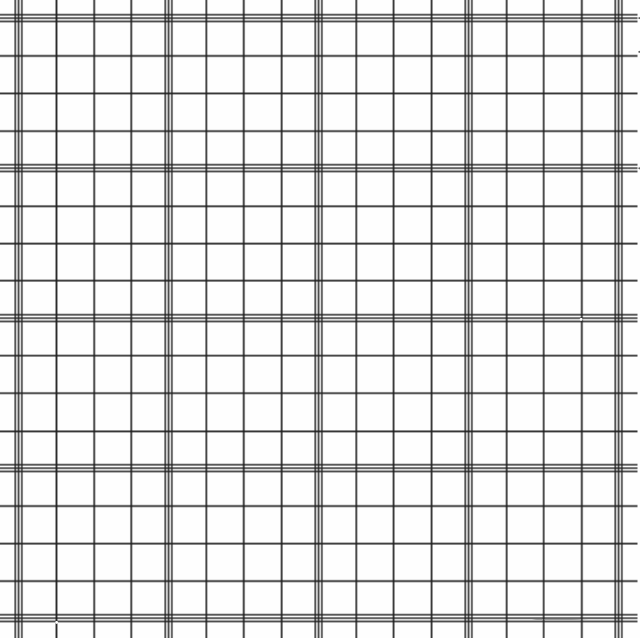
Reproduce this pattern procedurally as a Shadertoy shader.

```glsl
// All lengths are fractions of the canvas width, measured from the top left.
const float PERIOD = 0.23438;
const vec2 FIRST_TRIPLE = vec2(0.0290, 0.0283);
const float TRIPLE_GAP = 0.0052;
const float TRIPLE_WIDTH = 0.0023;
const float SINGLE_WIDTH = 0.0026;
const float SINGLE_SHIFT = 0.0006;
const float JITTER = 0.0013;
const float WIDTH_VARIATION = 0.12;
const float SOFTNESS = 0.0029;
const float RIGHT_END = 0.9961;
const float NICK_RADIUS = 0.0022;
const float SPECK_RADIUS = 0.0015;
const vec2 NICKS[2] = vec2[2](vec2(0.908, 0.4990), vec2(0.0885, 0.9725));
const vec2 SPECKS[3] = vec2[3](vec2(0.999, 0.0283), vec2(0.999, 0.081), vec2(0.999, 0.263));
const vec3 PAPER = vec3(0.995);
const vec3 INK = vec3(0.12);

float hash(float n) {
    return fract(sin(n * 12.9898) * 43758.5453);
}

// Box-filtered coverage of a stroke whose centre is d away
float stroke(float d, float width, float blur) {
    float h = 0.5 * width;
    float b = 0.5 * blur;
    return max(0.0, min(d + h, b) - max(d - h, -b)) / blur;
}

// Soft-edged disc
float disc(vec2 p, float radius, float blur) {
    return clamp(0.5 + (radius - length(p)) / blur, 0.0, 1.0);
}

// Parallel rules along one axis: a triple, then three singles per period
float rules(float x, float origin, float seed, float blur) {
    float t = x - origin;
    float clear = 1.0;

    float nearest = floor(t / PERIOD + 0.5);
    float fromTriple = t - nearest * PERIOD;
    for (int i = -1; i <= 1; i++) {
        clear *= 1.0 - stroke(fromTriple - float(i) * TRIPLE_GAP, TRIPLE_WIDTH, blur);
    }

    float cell = floor(t / PERIOD);
    float local = t - cell * PERIOD;
    for (int k = 1; k <= 3; k++) {
        float id = cell * 4.0 + float(k) + seed;
        float centre = float(k) * PERIOD / 4.0 + SINGLE_SHIFT + (hash(id) - 0.5) * JITTER;
        float width = SINGLE_WIDTH * (1.0 + (hash(id + 71.0) - 0.5) * WIDTH_VARIATION);
        clear *= 1.0 - stroke(local - centre, width, blur);
    }
    return 1.0 - clear;
}

void mainImage(out vec4 fragColor, in vec2 fragCoord) {
    float pixel = 1.0 / iResolution.x;
    float blur = max(pixel, SOFTNESS);
    vec2 p = vec2(fragCoord.x, iResolution.y - fragCoord.y) * pixel;

    // Crossing rules, the horizontal ones stopping short of the right edge
    float vertical = rules(p.x, FIRST_TRIPLE.x, 3.0, blur);
    float horizontal = rules(p.y, FIRST_TRIPLE.y, 41.0, blur);
    horizontal *= clamp(0.5 + (RIGHT_END - p.x) / pixel, 0.0, 1.0);
    float ink = 1.0 - (1.0 - vertical) * (1.0 - horizontal);

    // Grey smear along the lowest triple
    float smear = smoothstep(0.825, 0.84, p.x) * (1.0 - smoothstep(0.89, 0.94, p.x));
    float smearY = FIRST_TRIPLE.y + 4.0 * PERIOD + 0.5 * TRIPLE_GAP;
    ink = max(ink, 0.5 * smear * stroke(p.y - smearY, 0.003, blur));

    // Small breaks and stray specks
    for (int i = 0; i < 2; i++) {
        ink *= 1.0 - disc(p - NICKS[i], NICK_RADIUS, pixel);
    }
    for (int i = 0; i < 3; i++) {
        ink = max(ink, 0.7 * disc(p - SPECKS[i], SPECK_RADIUS, pixel));
    }

    fragColor = vec4(mix(PAPER, INK, ink), 1.0);
}
```
